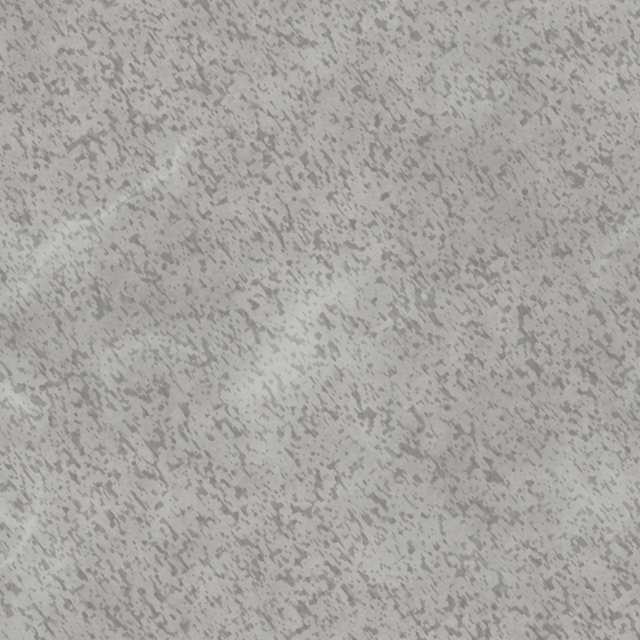
This texture is drawn by a WebGL 1 fragment shader. Its source:

```glsl
precision highp float;
uniform vec2 u_resolution;

float hash(vec2 p) {
  vec3 q = fract(vec3(p.xyx) * 0.1031);
  q += dot(q, q.yzx + 33.33);
  return fract((q.x + q.y) * q.z);
}

float noise(vec2 p) {
  vec2 i = floor(p), f = fract(p);
  f = f * f * (3.0 - 2.0 * f);
  return mix(mix(hash(i), hash(i + vec2(1.0, 0.0)), f.x),
             mix(hash(i + vec2(0.0, 1.0)), hash(i + vec2(1.0, 1.0)), f.x), f.y);
}

float fbm(vec2 p) {
  float sum = 0.0, amp = 0.5;
  for (int i = 0; i < 5; i++) {
    sum += amp * noise(p);
    p = mat2(0.8, 0.6, -0.6, 0.8) * p * 2.03 + 17.3;
    amp *= 0.5;
  }
  return sum / 0.97;
}

// Coordinates along and across a unit direction
vec2 align(vec2 p, vec2 dir) {
  return vec2(dot(p, dir), dot(p, vec2(-dir.y, dir.x)));
}

// Thin bright line inside a soft halo, fading in and out along its length
float vein(vec2 p, vec2 stretch, float seed) {
  vec2 warp = vec2(fbm(p * 5.0 + seed), fbm(p * 5.0 + seed + 41.0)) - 0.5;
  vec2 q = align(p + warp * 0.16, vec2(0.68, 0.733)) * stretch + seed;
  float d = abs(noise(q) - 0.5) / stretch.y;
  float presence = smoothstep(0.42, 0.68, fbm(p * 4.5 + seed * 2.0));
  return presence * (0.55 * exp(-d / 0.004) + 0.6 * exp(-d / 0.016));
}

// Short dark flecks slanting down to the right
float flecks(vec2 p, float scale, float seed) {
  vec2 q = align(p, vec2(0.62, -0.785)) * vec2(0.55, 1.0) * scale + seed;
  float density = 0.16 * (noise(p * 32.0 + seed) - 0.5);
  return smoothstep(0.62, 0.88, noise(q) + density);
}

void main() {
  vec2 p = gl_FragCoord.xy / min(u_resolution.x, u_resolution.y);

  // Cloudy stone body
  float cloud = fbm(p * 4.0 + 3.0) - 0.5;
  float mottle = fbm(p * 28.0 + 9.0) - 0.5;
  float grain = noise(p * 240.0 + 5.0) - 0.5;
  vec3 color = vec3(0.672, 0.668, 0.660);
  color += 0.10 * cloud + 0.07 * mottle + 0.045 * grain;

  // Pale veins and blurred patches
  float veins = vein(p, vec2(1.7, 4.2), 7.0)
              + 0.8 * vein(p, vec2(2.6, 4.6), 23.0)
              + 0.5 * vein(p, vec2(4.5, 5.0), 58.0);
  float patches = smoothstep(0.52, 0.75, fbm(p * 7.0 + 71.0));
  float pale = clamp(veins + 0.25 * patches, 0.0, 1.0);
  color = mix(color, vec3(0.785, 0.782, 0.775), 0.75 * pale);

  // Dark mineral flecks, weaker on the veins
  float dark = 0.62 * flecks(p, 170.0, 13.0) + 0.55 * flecks(p, 270.0, 37.0);
  color = mix(color, vec3(0.475, 0.470, 0.445), min(dark, 0.8) * (1.0 - 0.5 * pale));

  gl_FragColor = vec4(color, 1.0);
}
```
